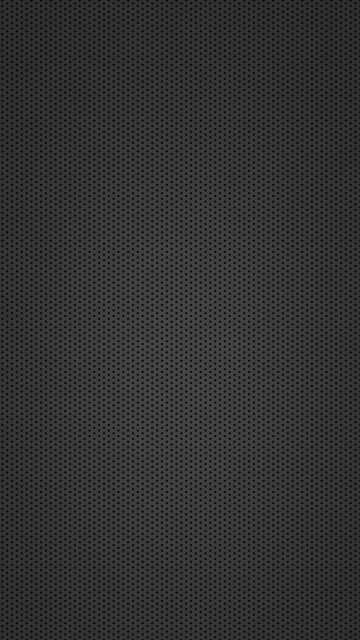
Write a Shadertoy shader that draws this pattern.

```glsl
// Dark perforated metal sheet: small round holes on a staggered hexagonal grid.
// Each hole is a distance function in its repeated cell; a broad soft glow lights
// the plate, and gradient noise adds faint unevenness.

vec2 hashGradient(vec2 cell) {
    float angle = 6.2832 * fract(sin(dot(cell, vec2(127.1, 311.7))) * 43758.55);
    return vec2(cos(angle), sin(angle));
}

float gradientNoise(vec2 p) {
    vec2 cell = floor(p), f = fract(p);
    vec2 blend = f * f * f * (f * (f * 6.0 - 15.0) + 10.0);
    vec2 right = vec2(1.0, 0.0), up = vec2(0.0, 1.0);
    float a = dot(hashGradient(cell), f);
    float b = dot(hashGradient(cell + right), f - right);
    float c = dot(hashGradient(cell + up), f - up);
    float d = dot(hashGradient(cell + 1.0), f - 1.0);
    return mix(mix(a, b, blend.x), mix(c, d, blend.x), blend.y);
}

// Position relative to the hole in this cell; holes are one unit apart.
vec2 staggeredCell(vec2 p) {
    float column = floor(p.x / 0.866);
    float x = p.x - (column + 0.5) * 0.866;
    float y = fract(p.y + 0.5 * mod(column, 2.0)) - 0.5;
    return vec2(x, y);
}

void mainImage(out vec4 fragColor, in vec2 fragCoord) {
    vec2 uv = fragCoord / iResolution.xy;
    vec2 p = fragCoord / iResolution.y * 114.6;
    float edge = max(0.65 * 114.6 / iResolution.y, 0.08);

    // Plate lit by a tall glow just below the middle
    vec2 fromGlow = (uv - vec2(0.5, 0.44)) / vec2(0.46, 0.42);
    float glow = exp(-0.85 * dot(fromGlow, fromGlow));
    vec3 plate = mix(vec3(0.172, 0.173, 0.178), vec3(0.268, 0.268, 0.278), glow);
    plate += 0.006 * gradientNoise(p * 0.18) + 0.008 * gradientNoise(p * 1.7);

    // Holes with a faint light lip on the lower rim
    vec2 local = staggeredCell(p);
    float hole = 1.0 - smoothstep(-edge, edge, length(local) - 0.215);
    float lip = 1.0 - smoothstep(-edge, edge, length(local + vec2(0.0, 0.09)) - 0.225);
    vec3 color = plate * (1.0 + 0.06 * lip);
    color = mix(color, mix(vec3(0.045), vec3(0.065), glow), hole);

    fragColor = vec4(color, 1.0);
}
```
